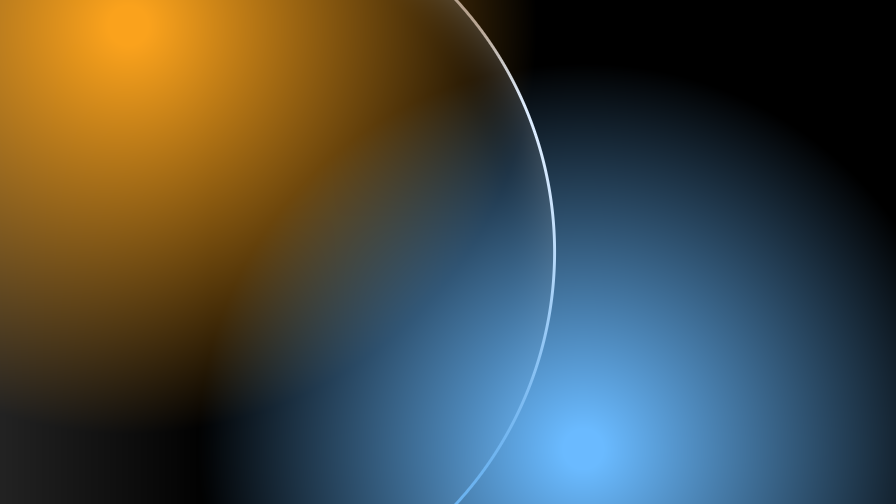
Write a WebGL 1 fragment shader that draws this background.

```glsl
precision highp float;

// A warm and a cool radial glow overlap on black, crossed by a large glass disc.
// The glows are linear radial falloffs; the disc is a circle distance function
// that adds a pale wash on the left, a soft inner sheen and a thin tinted rim.

uniform vec2 u_resolution;

// Lengths are in canvas heights, measured from the canvas centre.
const vec2 WARM_CENTER = vec2(-0.634, 0.449);
const float WARM_RADIUS = 0.81;
const vec3 WARM_COLOR = vec3(0.98, 0.635, 0.11);

const vec2 COOL_CENTER = vec2(0.2685, -0.391);
const float COOL_RADIUS = 0.765;
const vec3 COOL_COLOR = vec3(0.415, 0.73, 1.0);

const float GLOW_CORE = 0.04;

const vec2 DISC_CENTER = vec2(-0.5255, 0.0);
const float DISC_RADIUS = 0.737;
const float RIM_HALF_WIDTH = 0.0029;
const vec3 RIM_LOW = vec3(0.42, 0.70, 0.94);
const vec3 RIM_HIGH = vec3(0.87, 0.93, 1.0);
const vec3 RIM_TOP = vec3(0.72, 0.64, 0.56);

const float SHEEN_WIDTH = 0.10;
const float SHEEN_LOW = 0.02;
const float SHEEN_HIGH = 0.15;

const float WASH_STRENGTH = 0.135;
const float WASH_START = -0.889;
const float WASH_END = -0.47;

// Opacity of a glow: full in its core, falling linearly to its radius.
float glow(vec2 p, vec2 center, float radius) {
    return clamp((radius - distance(p, center)) / (radius - GLOW_CORE), 0.0, 1.0);
}

// Rim tint: blue below, near white above, warm at the very top.
vec3 rimColor(float y) {
    vec3 color = mix(RIM_LOW, RIM_HIGH, smoothstep(-0.5, 0.3, y));
    return mix(color, RIM_TOP, smoothstep(0.27, 0.48, y));
}

void main() {
    vec2 p = (gl_FragCoord.xy - 0.5 * u_resolution) / u_resolution.y;
    float pixel = 1.0 / u_resolution.y;

    float edge = distance(p, DISC_CENTER) - DISC_RADIUS;
    float inside = 1.0 - smoothstep(-0.5 * pixel, 0.5 * pixel, edge);

    // Pale wash behind the glows
    float wash = 1.0 - clamp((p.x - WASH_START) / (WASH_END - WASH_START), 0.0, 1.0);
    vec3 color = vec3(WASH_STRENGTH * wash * inside);

    // Overlapping glows
    color = mix(color, WARM_COLOR, glow(p, WARM_CENTER, WARM_RADIUS));
    color = mix(color, COOL_COLOR, glow(p, COOL_CENTER, COOL_RADIUS));

    // Inner sheen, strongest on the upper side
    float sheen = clamp(1.0 + edge / SHEEN_WIDTH, 0.0, 1.0);
    float sheenStrength = mix(SHEEN_LOW, SHEEN_HIGH, smoothstep(-0.4, 0.4, p.y));
    color = mix(color, vec3(1.0), sheen * sheen * sheenStrength * inside);

    // Thin antialiased rim
    float rim = clamp((RIM_HALF_WIDTH - abs(edge)) / pixel + 0.5, 0.0, 1.0);
    color = mix(color, rimColor(p.y), rim);

    gl_FragColor = vec4(color, 1.0);
}
```
